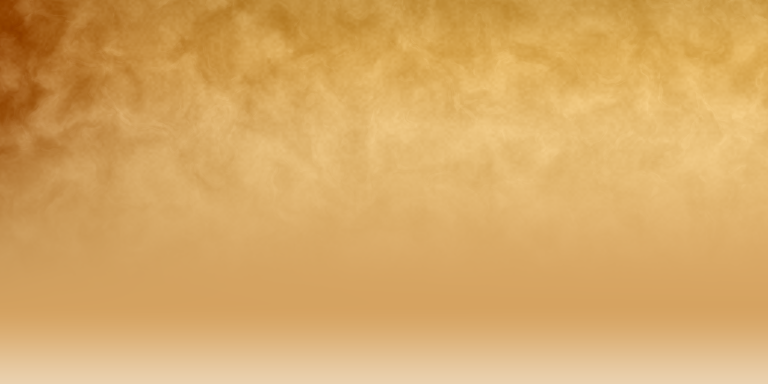
This background is drawn by a Shadertoy shader. Its source:

```glsl
// Mottled golden plaster wall, rust-shaded at the upper left, above a pale floor.
#define TOP_GOLD   vec3(0.79, 0.60, 0.27)
#define UPPER_GOLD vec3(0.88, 0.69, 0.35)
#define GLOW_GOLD  vec3(0.92, 0.76, 0.48)
#define LOWER_TAN  vec3(0.84, 0.64, 0.38)
#define FLOOR_PALE vec3(0.925, 0.835, 0.71)
#define RUST       vec3(0.62, 0.31, 0.04)
#define MOTTLE_SCALE 15.0
#define MOTTLE_DEPTH 0.20
#define GRAIN_DEPTH  0.04

float hash(vec2 p) {
    return fract(sin(dot(p, vec2(127.1, 311.7))) * 43758.545);
}

float noise(vec2 p) {
    vec2 cell = floor(p);
    vec2 f = fract(p);
    f = f * f * (3.0 - 2.0 * f);
    float low = mix(hash(cell), hash(cell + vec2(1, 0)), f.x);
    float high = mix(hash(cell + vec2(0, 1)), hash(cell + vec2(1, 1)), f.x);
    return mix(low, high, f.y);
}

float fbm(vec2 p) {
    float sum = 0.0;
    float weight = 0.5;
    for (int i = 0; i < 4; i++) {
        sum += weight * noise(p);
        p = mat2(1.6, 1.2, -1.2, 1.6) * p + 7.3;
        weight *= 0.5;
    }
    return sum / 0.9375;
}

// Vertical light on the wall, brightest above the middle
vec3 wallGradient(float y) {
    vec3 color = mix(LOWER_TAN, GLOW_GOLD, smoothstep(0.18, 0.66, y));
    color = mix(color, UPPER_GOLD, smoothstep(0.62, 0.88, y));
    return mix(color, TOP_GOLD, smoothstep(0.84, 1.02, y));
}

void mainImage(out vec4 fragColor, in vec2 fragCoord) {
    vec2 uv = fragCoord / iResolution.xy;
    vec2 p = fragCoord / iResolution.y;

    // Plaster: warped blotches with fine grain, fading toward the floor
    vec2 warp = vec2(fbm(p * 9.0), fbm(p * 9.0 + 31.7)) - 0.5;
    float blotch = fbm((p + 0.12 * warp) * MOTTLE_SCALE) - 0.5;
    float flakes = smoothstep(0.60, 0.72, fbm(p * 32.0 + 6.0 * warp));
    float grain = noise(p * 130.0) - 0.5;
    float texture_fade = smoothstep(0.22, 0.85, uv.y);

    // Wall, with rust gathering in the upper left
    vec3 color = wallGradient(uv.y);
    float shade = exp(-5.5 * uv.x) * smoothstep(0.2, 0.9, uv.y);
    shade *= 1.0 - 0.7 * blotch;
    color = mix(color, RUST, clamp(shade, 0.0, 1.0));
    color *= 1.0 - 0.06 * exp(-3.0 * uv.x) * smoothstep(0.1, 0.4, uv.y);

    // Mottling affects blue most, keeping the patches golden
    float mottle = MOTTLE_DEPTH * blotch + 0.025 * flakes + GRAIN_DEPTH * grain;
    color += texture_fade * mottle * vec3(0.7, 0.9, 1.15);

    // Soft pale floor along the bottom
    color = mix(FLOOR_PALE, color, smoothstep(-0.04, 0.21, uv.y));
    fragColor = vec4(clamp(color, 0.0, 1.0), 1.0);
}
```
